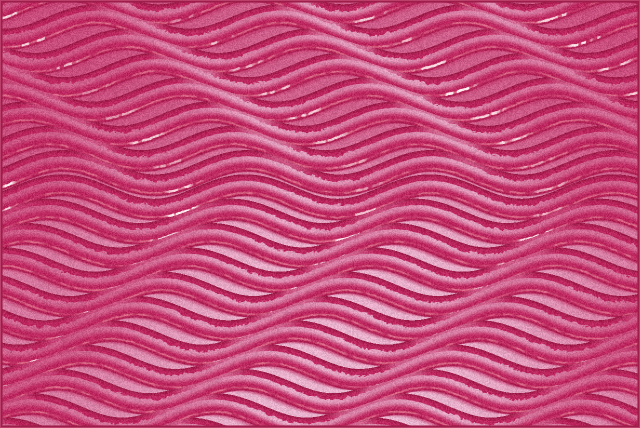
Write a Shadertoy shader that draws this pattern.

```glsl
// Glossy pink relief of wavy tubes lying over a pale floor, inside a thin frame.
// Each row is a cosine ridge whose phase drifts down the panel, so that
// neighbours merge along diagonals and part into lens-shaped gaps.

const float TAU = 6.2831853;
const float ROW_STEP = 0.0568;     // lengths are in canvas heights
const float FIRST_ROW = 0.006;
const float WAVE_LENGTH = 0.43;
const float WAVE_HEIGHT = 0.0285;
const float TUBE_RADIUS = 0.0245;
const float TURN_DEPTH = 0.42;     // depth where the drift turns back
const float TURN_SOFTNESS = 0.10;
const float TROUGH_X = 0.365;
const float FRAME_WIDTH = 0.006;
const float GLINT_PHASE = 0.95;
const float GRAIN = 0.13;

const vec3 SHADE = vec3(0.61, 0.11, 0.28);
const vec3 BASE = vec3(0.74, 0.15, 0.37);
const vec3 ROSE = vec3(0.79, 0.30, 0.48);
const vec3 PALE = vec3(0.89, 0.63, 0.75);
const vec3 SALMON = vec3(0.87, 0.46, 0.55);
const vec3 GLINT = vec3(1.0, 0.95, 0.95);

float hash(vec2 p) {
    vec3 q = fract(vec3(p.xyx) * 0.1031);
    q += dot(q, q.yzx + 33.33);
    return fract((q.x + q.y) * q.z);
}

float noise(vec2 p) {
    vec2 i = floor(p), f = fract(p);
    f = f * f * (3.0 - 2.0 * f);
    return mix(mix(hash(i), hash(i + vec2(1, 0)), f.x),
               mix(hash(i + vec2(0, 1)), hash(i + vec2(1, 1)), f.x), f.y);
}

// Horizontal position of a row's trough
float troughX(float depth) {
    float d = depth - TURN_DEPTH;
    float bend = sqrt(d * d + TURN_SOFTNESS * TURN_SOFTNESS) - TURN_SOFTNESS;
    return TROUGH_X - 1.2 * bend + 0.08 * d;
}

// t runs from -1 at the lower edge of the tube to 1 at the upper edge;
// gap tells how far the tube above has parted from this one
vec3 tubeColor(float t, float row, float phase, float gap, vec2 p, float lamp) {
    float rough = noise(vec2(p.x * 75.0, row * 7.3)) - 0.5;
    rough += 1.1 * (noise(p * vec2(230.0, 300.0)) - 0.5);
    float ragged = 0.2 + 0.8 * smoothstep(-0.5, 0.9, cos(phase + 0.3));
    float edge = 0.40 + 0.26 * rough * ragged;

    // Pale sheen over the crown, fading into the base colour
    float sheen = smoothstep(-0.5, 0.2, t);
    sheen *= 0.85 + 0.15 * cos(phase + 1.4);
    vec3 col = mix(BASE, PALE, sheen * lamp);

    // Upper flank in shade, wherever it stands free of its neighbour
    float open = smoothstep(1.3, 2.1, gap);
    vec3 flank = mix(BASE, SHADE, 0.9 * smoothstep(0.6, 1.0, t));
    col = mix(col, flank, smoothstep(edge - 0.04, edge + 0.04, t) * mix(0.35, 1.0, open));

    // Reflected rim and broken wet glints along the lower flank
    float rimDistance = abs(t + 0.76 + 0.07 * rough);
    float rim = 1.0 - smoothstep(0.04, 0.13, rimDistance);
    float wear = smoothstep(0.2, 0.65, noise(vec2(p.x * 60.0, row * 5.7)));
    col = mix(col, SALMON, rim * (0.2 + 0.6 * wear));
    float spot = smoothstep(0.78, 0.93, cos(phase - GLINT_PHASE));
    float chips = smoothstep(0.3, 0.5, noise(vec2(p.x * 110.0, row * 9.1)));
    float power = 0.4 + 0.6 * hash(vec2(row, floor(phase / TAU)) + 20.0);
    float fleck = 1.0 - smoothstep(0.08, 0.15, rimDistance);
    col = mix(col, GLINT, fleck * spot * chips * power);
    return mix(col, SHADE, 0.6 * smoothstep(0.87, 1.0, -t));
}

vec3 floorColor(float above, float below, vec2 p, float lamp) {
    float f = above / (above + below + 0.001);
    float light = smoothstep(-0.1, 0.5, f);
    light *= lamp * mix(0.38, 1.1, smoothstep(0.25, 0.6, p.y));
    vec3 col = mix(BASE, PALE, 0.15 + 0.85 * light);
    return mix(mix(BASE, SHADE, 0.4), col, smoothstep(0.0, 0.13, above));
}

// p.y is measured downwards from the top
vec3 relief(vec2 p, float lamp) {
    float nearest = floor((p.y - FIRST_ROW) / ROW_STEP + 0.5);
    float best = 9.0, bestRow = 0.0, bestPhase = 0.0, bestGap = 0.0;
    float above = 9.0, below = 9.0, upper = -9.0;
    for (int i = -3; i <= 2; i++) {
        float row = nearest + float(i);
        float depth = FIRST_ROW + row * ROW_STEP;
        float phase = TAU * (p.x - troughX(depth)) / WAVE_LENGTH;
        float slope = WAVE_HEIGHT * TAU / WAVE_LENGTH * sin(phase);
        float center = depth + WAVE_HEIGHT * cos(phase);
        float t = (center - p.y) / (TUBE_RADIUS * sqrt(1.0 + slope * slope));
        if (abs(t) < abs(best)) {
            best = t; bestRow = row; bestPhase = phase; bestGap = t - upper;
        }
        if (t < -1.0) above = min(above, -t - 1.0);
        if (t > 1.0) below = min(below, t - 1.0);
        upper = t;
    }
    if (abs(best) > 1.0) return floorColor(above, below, p, lamp);
    return tubeColor(best, bestRow, bestPhase, bestGap, p, lamp);
}

void mainImage(out vec4 fragColor, in vec2 fragCoord) {
    vec2 uv = fragCoord / iResolution.y;
    float aspect = iResolution.x / iResolution.y, px = 1.0 / iResolution.y;
    // Light is strongest right of the middle and falls off to the sides
    float side = abs(uv.x / aspect - 0.55) * 2.0;
    float lamp = mix(1.08, 0.58, smoothstep(0.2, 1.0, side)) * mix(1.0, 0.88, uv.y);
    vec3 col = vec3(0.0);
    for (int i = 0; i < 4; i++) {   // four samples per pixel
        vec2 q = uv + (vec2(i % 2, i / 2) * 0.5 - 0.25) * px;
        col += 0.25 * relief(vec2(q.x, 1.0 - q.y), lamp);
    }
    col += GRAIN * (noise(uv * 460.0) - 0.5);

    // Frame with a pale outer lip
    vec2 inset = min(uv, vec2(aspect, 1.0) - uv);
    float border = min(inset.x, inset.y);
    col = mix(SHADE, col, smoothstep(-px, px, border - FRAME_WIDTH));
    col = mix(ROSE, col, smoothstep(-px, px, border - FRAME_WIDTH * 0.3));
    fragColor = vec4(clamp(col, 0.0, 1.0), 1.0);
}
```
